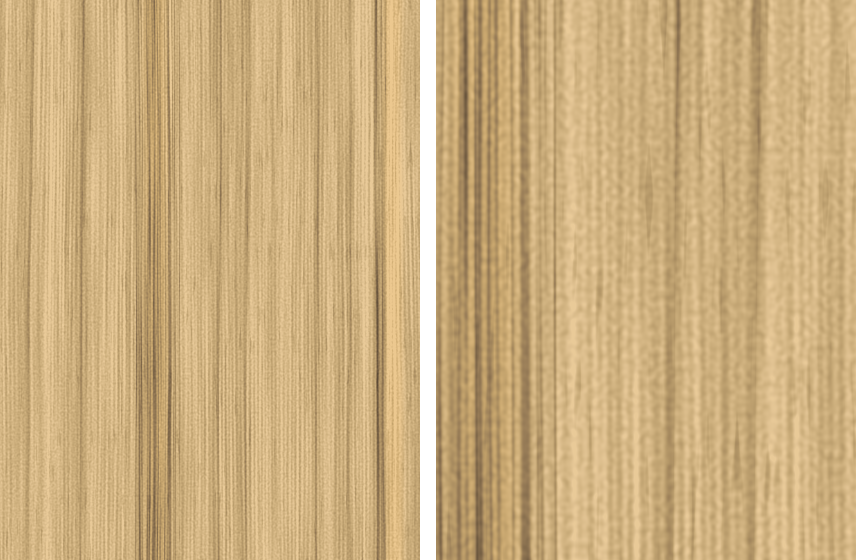
Left: the whole. Right: its middle third, enlarged.
Reproduce this texture procedurally as a Shadertoy shader.

```glsl
const vec3 DARK_WOOD = vec3(0.61, 0.50, 0.35);
const vec3 PALE_WOOD = vec3(0.88, 0.76, 0.57);
const vec3 VEIN_SHADE = vec3(0.36, 0.29, 0.21);
const vec3 WARM_TINT = vec3(0.015, -0.005, -0.035);
const float TAU = 6.2831853;

// Random vector with components in -1..1
vec2 hash2(vec2 p) {
    vec3 q = fract(p.xyx * vec3(0.1031, 0.1030, 0.0973));
    q += dot(q, q.yzx + 33.33);
    return 2.0 * fract((q.xx + q.yz) * q.zy) - 1.0;
}

float gradientNoise(vec2 p) {
    vec2 cell = floor(p);
    vec2 f = p - cell;
    vec2 u = f * f * f * (f * (f * 6.0 - 15.0) + 10.0);
    vec2 e = vec2(1.0, 0.0);
    float a = dot(hash2(cell), f);
    float b = dot(hash2(cell + e.xy), f - e.xy);
    float c = dot(hash2(cell + e.yx), f - e.yx);
    float d = dot(hash2(cell + e.xx), f - e.xx);
    return mix(mix(a, b, u.x), mix(c, d, u.x), u.y);
}

// Noise stretched along the trunk, with its own seed
float fibre(vec2 p, float across, float along, float seed) {
    return gradientNoise(p * vec2(across, along) + seed * vec2(17.3, 31.7));
}

// Soft-edged vertical band
float band(float x, float center, float halfWidth, float blur) {
    return 1.0 - smoothstep(halfWidth - blur, halfWidth + blur, abs(x - center));
}

// Growth line: crisp on the right, fading to the left
float growthLine(float x, float center, float crisp, float fade) {
    float d = x - center;
    return exp(-max(d, 0.0) / crisp - max(-d, 0.0) / fade);
}

// Scattered growth lines, each a thin core with a soft flank
float growthLines(vec2 p, float count) {
    float shade = 0.0;
    for (float i = 0.0; i < count; i++) {
        vec2 rnd = hash2(vec2(i + 3.0, 11.0));
        float center = (i + 0.5 + 0.32 * rnd.x) / count;
        float x = p.x + 0.014 * fibre(vec2(i, p.y), 0.37, 1.3, 2.0);
        float depth = 0.5 + 0.25 * rnd.y;
        shade += 0.55 * depth * growthLine(x, center, 0.003, 0.005);
        shade += 0.5 * depth * growthLine(x, center, 0.004, 0.026);
    }
    return shade;
}

// Bundle of long thin dark veins that fade in and out along the trunk
float veins(vec2 p, float center, float halfWidth, float count, float seed) {
    float shade = 0.0;
    for (float i = 0.0; i < count; i++) {
        vec2 rnd = hash2(vec2(i + 5.0, seed));
        float slot = 2.0 * (i + 0.5 + 0.45 * rnd.x) / count - 1.0;
        float sway = 0.006 * fibre(vec2(i, p.y), 0.41, 2.0, seed);
        float width = 0.0018 + 0.0009 * rnd.y;
        float d = (p.x - center - halfWidth * slot - sway) / width;
        float strength = 0.65 + 0.3 * rnd.y + 1.1 * fibre(vec2(i, p.y), 0.73, 4.0, seed + 1.0);
        shade += max(strength, 0.0) * exp(-d * d);
    }
    return shade;
}

// Regular fine lines whose spacing and strength wander
float fineLines(vec2 p, float count) {
    float wander = 1.1 * fibre(p, 18.0, 1.4, 5.0);
    float strength = 0.8 + 1.2 * fibre(p, 9.0, 2.0, 6.0);
    return strength * sin(TAU * (p.x * count + wander));
}

// Tone 0 is dark wood, 1 is pale wood, below 0 sinks into the veins
vec3 woodColor(float tone) {
    float t = clamp(tone, 0.0, 1.12);
    vec3 color = mix(DARK_WOOD, PALE_WOOD, t);
    color.b -= 0.09 * t * max(1.0 - t, 0.0);
    return mix(color, VEIN_SHADE, clamp(-tone, 0.0, 1.0));
}

void mainImage(out vec4 fragColor, in vec2 fragCoord) {
    vec2 uv = fragCoord / iResolution.xy;

    // Gentle bending of the trunk
    vec2 p = uv;
    p.x += 0.012 * fibre(uv, 2.5, 1.1, 1.0) + 0.002 * fibre(uv, 14.0, 4.0, 2.0);

    // Broad and medium tone variation
    float tone = 0.87;
    tone += 0.4 * fibre(p, 7.0, 0.6, 3.0);
    tone += 0.38 * fibre(p, 45.0, 0.8, 4.0);

    // Grain, pores and surface grit
    tone += 0.17 * fineLines(p, 106.0);
    tone += 0.5 * fibre(p, 135.0, 4.0, 7.0);
    tone -= 0.3 * smoothstep(0.2, 0.5, fibre(p, 170.0, 18.0, 8.0));
    tone += 0.36 * fibre(uv, 187.0, 229.0, 9.0);

    // Growth lines and the two bundles of veins
    float mainBundle = band(p.x, 0.375, 0.054, 0.01);
    tone -= growthLines(p, 9.0);
    tone -= mainBundle * (0.08 + 0.5 * fibre(p, 50.0, 1.5, 10.0));
    tone -= 0.95 * veins(p, 0.375, 0.053, 15.0, 21.0);
    tone -= 0.85 * veins(p, 0.905, 0.011, 3.0, 27.0);
    tone -= 0.25 * band(p.x, 0.905, 0.013, 0.01);
    tone -= 0.3 * smoothstep(0.955, 0.98, p.x);

    // Colour, warmer beside the veins
    float warmth = band(p.x, 0.37, 0.025, 0.02) + band(p.x, 0.94, 0.02, 0.012);
    vec3 color = woodColor(tone);
    color += WARM_TINT * warmth * smoothstep(0.0, 0.8, tone);
    fragColor = vec4(color, 1.0);
}
```
